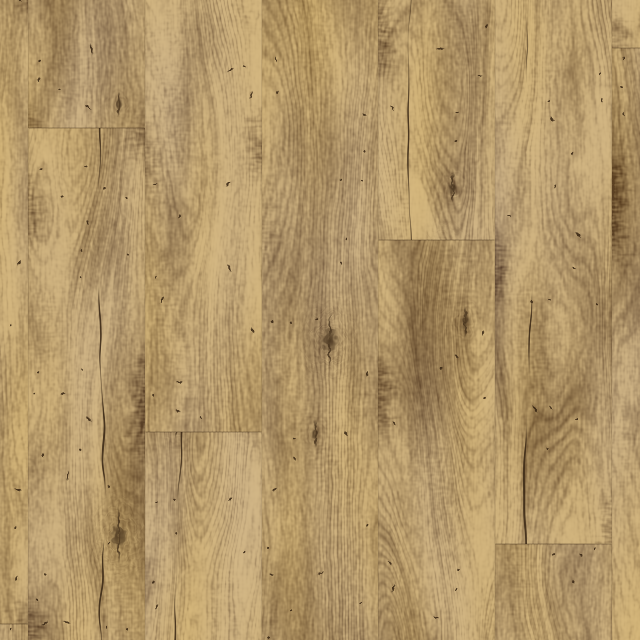
Give the GLSL for this texture, as a Shadertoy shader.

```glsl
// Rustic oak floor: vertical planks with growth rings, knots, cracks and saw stains.

#define PLANK_WIDTH 0.1823
#define PLANK_LENGTH 1.25
#define FIRST_SEAM 0.0443
#define RING_COUNT 100.0
#define BASE_TONE 0.79
#define PATCH_CONTRAST 0.43
#define STREAK_CONTRAST 0.30
#define KNOT_CHANCE 0.42
#define SPECK_CHANCE 0.16
#define DARK_WOOD vec3(0.46, 0.35, 0.20)
#define LIGHT_WOOD vec3(0.79, 0.68, 0.485)
#define CRACK_COLOR vec3(0.21, 0.14, 0.07)

vec2 hash2(vec2 p) {
    vec3 q = fract(p.xyx * vec3(0.1031, 0.1030, 0.0973));
    q += dot(q, q.yzx + 33.33);
    return fract((q.xx + q.yz) * q.zy);
}

float cornerSlope(vec2 cell, vec2 offset) {
    return dot(hash2(cell) * 2.0 - 1.0, offset);
}

// Gradient noise, roughly -1 to 1
float noise(vec2 p) {
    vec2 i = floor(p), f = p - i, e = vec2(1, 0);
    vec2 u = f * f * f * (f * (f * 6.0 - 15.0) + 10.0);
    float low = mix(cornerSlope(i, f), cornerSlope(i + e, f - e), u.x);
    float high = mix(cornerSlope(i + e.yx, f - e.yx), cornerSlope(i + 1.0, f - 1.0), u.x);
    return 1.5 * mix(low, high, u.y);
}

// Knots of one plank: x = sideways push of the grain, y = halo, z = dark core
vec3 knots(vec2 p, vec2 id) {
    vec3 sum = vec3(0);
    float spacing = 0.25;
    float ragged = noise(p * 130.0 + id * 7.0) + 0.7 * noise(p * 60.0 + id * 3.0);
    for (int j = -1; j <= 1; j++) {
        vec2 cell = vec2(id.x * 13.0 + id.y * 5.0, floor(p.y / spacing) + float(j));
        vec2 place = hash2(cell + 71.0), kind = hash2(cell + 137.0);
        if (kind.x > KNOT_CHANCE) continue;
        float radius = mix(0.004, 0.017, kind.y * kind.y);
        vec2 d = p - vec2(PLANK_WIDTH * (0.2 + 0.6 * place.x), (cell.y + place.y) * spacing);
        d.y *= 0.65;
        float r = length(d) + radius * 0.45 * ragged;
        float halo = exp(-dot(d, d) / (radius * radius * 6.0));
        float core = 1.0 - smoothstep(0.25 * radius, 0.95 * radius, r);
        float split = 1.0 - smoothstep(0.0006, 0.0022, abs(d.x + 0.003 * ragged));
        split *= 1.0 - smoothstep(radius, 2.0 * radius, abs(d.y));
        sum.x -= 0.85 * d.x * halo;
        sum.y += halo * (0.65 + 0.35 * sin(r * 1000.0));
        sum.z = max(sum.z, max(core * (0.65 + 0.3 * ragged), split * 0.7));
    }
    return sum;
}

// Short dark flecks in random directions, gathered in clusters
float specks(vec2 p, vec2 id) {
    vec2 size = vec2(0.036, 0.045), cell = floor(p / size);
    vec2 place = hash2(cell + id * 31.0 + 11.0), kind = hash2(cell + id * 17.0 + 203.0);
    vec2 d = p - (cell + 0.25 + 0.5 * place) * size;
    float angle = 6.2832 * kind.y;
    d = mat2(cos(angle), -sin(angle), sin(angle), cos(angle)) * d;
    d.y += 0.002 * noise(p * 230.0);
    float r = length(d / vec2(mix(0.002, 0.009, place.y * place.x), 0.0017));
    float chance = SPECK_CHANCE * (1.0 + 2.4 * noise(cell * 0.31 + id * 5.7));
    return step(kind.x, chance) * (1.0 - smoothstep(0.4, 1.2, r));
}

// Long wandering cracks found in some planks
float cracks(vec2 p, vec2 id) {
    vec2 h = hash2(id + 57.0);
    float x = p.x - PLANK_WIDTH * (0.25 + 0.5 * h.x);
    x -= 0.02 * noise(vec2(p.y * 2.0, h.x * 40.0)) + 0.004 * noise(vec2(p.y * 16.0, 3.5));
    float width = 0.0015 * smoothstep(-0.3, 0.4, noise(vec2(p.y * 5.0, h.y * 60.0)));
    float line = 1.0 - smoothstep(width * 0.4, width + 0.0012, abs(x));
    return line * smoothstep(0.0, 0.0008, width) * step(0.5, h.y);
}

void mainImage(out vec4 fragColor, in vec2 fragCoord) {
    vec2 uv = fragCoord / iResolution.y;

    // Staggered plank layout
    float column = floor((uv.x - FIRST_SEAM) / PLANK_WIDTH);
    float y = uv.y - PLANK_LENGTH * fract(0.64 + 0.62 * column);
    float row = floor(y / PLANK_LENGTH);
    vec2 id = vec2(column, row) + 20.0;
    vec2 p = vec2(uv.x - FIRST_SEAM - column * PLANK_WIDTH, y - row * PLANK_LENGTH);
    vec2 traits = hash2(id);
    vec2 q = p + floor(hash2(id + 9.0) * 24.0);

    // Grain coordinate: bent by slow waves and pushed aside by knots
    vec3 knot = knots(p, id);
    float bend = mix(0.04, 0.21, traits.x) * noise(q * vec2(9.0, 2.1));
    bend += 0.008 * noise(q * vec2(20.0, 9.0)) + 0.002 * noise(q * vec2(60.0, 40.0));
    float grain = q.x + bend + knot.x;

    // Growth rings, faded where too dense to resolve
    float phase = grain * RING_COUNT;
    float wave = 0.5 + 0.5 * sin(6.2832 * phase);
    float ringFade = 1.0 - smoothstep(0.3, 0.65, fwidth(phase));
    float ringDepth = max(0.0, 0.18 + 0.25 * noise(q * vec2(12.0, 3.0)));
    float rings = (wave * wave - 0.375) * ringFade * ringDepth;

    // Tone: broad patches, streaks, pores and faint cross saw marks
    float tone = BASE_TONE + 0.2 * (traits.y - 0.5) - rings;
    tone += PATCH_CONTRAST * (noise(q * vec2(9.0, 2.4)) + 0.6 * noise(q * vec2(20.0, 7.0) + 5.3));
    tone += STREAK_CONTRAST * noise(vec2(grain * 42.0, q.y * 1.6));
    tone += 0.15 * noise(vec2(grain * 130.0, q.y * 7.0));
    tone += 0.26 * noise(q * vec2(240.0, 55.0)) + 0.16 * noise(q * vec2(190.0, 170.0) + 2.7);
    float sawn = smoothstep(-0.1, 0.5, noise(q * vec2(11.0, 5.0) + 17.1));
    tone += 0.14 * sawn * noise(q * vec2(55.0, 220.0));

    // Ragged stains along plank edges
    float edge = min(p.x, PLANK_WIDTH - p.x);
    float ragged = edge + 0.018 * noise(q * vec2(30.0, 130.0));
    float stain = 1.0 - smoothstep(0.0, 0.034, ragged);
    stain *= smoothstep(0.08, 0.5, noise(vec2(q.x * 4.0, q.y * 4.5)));
    tone -= stain * (0.5 + 0.45 * noise(q * vec2(70.0, 230.0))) + 0.28 * knot.y;

    // Soft shoulder keeps highlights from flattening
    tone = min(tone, 0.9 + 0.22 * (1.0 - exp(-max(tone - 0.9, 0.0) / 0.22)));
    vec3 color = mix(DARK_WOOD, LIGHT_WOOD, max(tone, -0.3));
    float warmth = noise(q * vec2(12.0, 2.5) + 31.7) + 0.8 * (tone - 0.75);
    color += vec3(0.012, 0.002, -0.038) * warmth;

    // Dark defects and plank seams
    float defects = max(knot.z, max(0.85 * specks(p, id), 0.85 * cracks(p, id)));
    color = mix(color, CRACK_COLOR, clamp(defects, 0.0, 0.92));
    float ends = min(p.y, PLANK_LENGTH - p.y);
    float seam = max(0.13 * (1.0 - smoothstep(0.0, 0.002, edge)),
                     0.3 * (1.0 - smoothstep(0.0, 0.002, ends)));
    fragColor = vec4(mix(color, CRACK_COLOR, seam), 1.0);
}
```
